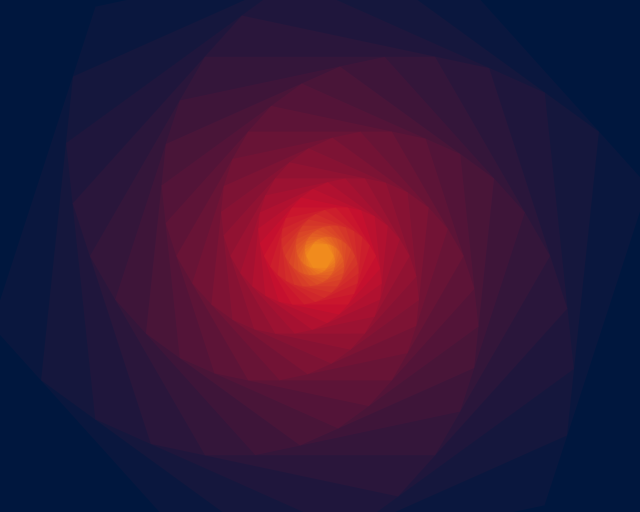
Write a Shadertoy shader that draws this background.

```glsl
// Nested hexagons twisting inward from navy through crimson to a glowing orange core.

const float SECTOR = radians(60.0);
const float LAYERS = 36.0;

// Signed distance to the edge lines of a hexagon with one corner at angle turn.
float hexagon(vec2 p, float radius, float turn) {
    float angle = mod(atan(p.y, p.x) - turn, SECTOR) - 0.5 * SECTOR;
    return length(p) * cos(angle) - radius * cos(0.5 * SECTOR);
}

// Navy to crimson to orange; t runs from the rim to the core.
vec3 emberRamp(float t) {
    vec3 navy = vec3(0.0, 0.092, 0.245);
    vec3 crimson = vec3(0.784, 0.063, 0.18);
    vec3 orange = vec3(0.945, 0.545, 0.115);
    return t < 0.55 ? mix(navy, crimson, t / 0.55)
                    : mix(crimson, orange, (t - 0.55) / 0.45);
}

void mainImage(out vec4 fragColor, in vec2 fragCoord) {
    // Centred coordinates, one unit per canvas height
    vec2 p = (fragCoord - 0.5 * iResolution.xy) / iResolution.y;
    float pixel = 1.0 / iResolution.y;
    vec3 color = emberRamp(0.0);

    // Each layer shrinks and turns until its corners rest on the one outside it
    for (float i = 0.0; i < LAYERS; i++) {
        float d = hexagon(p, 0.72 * pow(0.91, i), radians(12.0) * i);
        float cover = clamp(0.5 - d / pixel, 0.0, 1.0);
        color = mix(color, emberRamp(i / (LAYERS - 1.0)), cover);
    }

    fragColor = vec4(color, 1.0);
}
```
